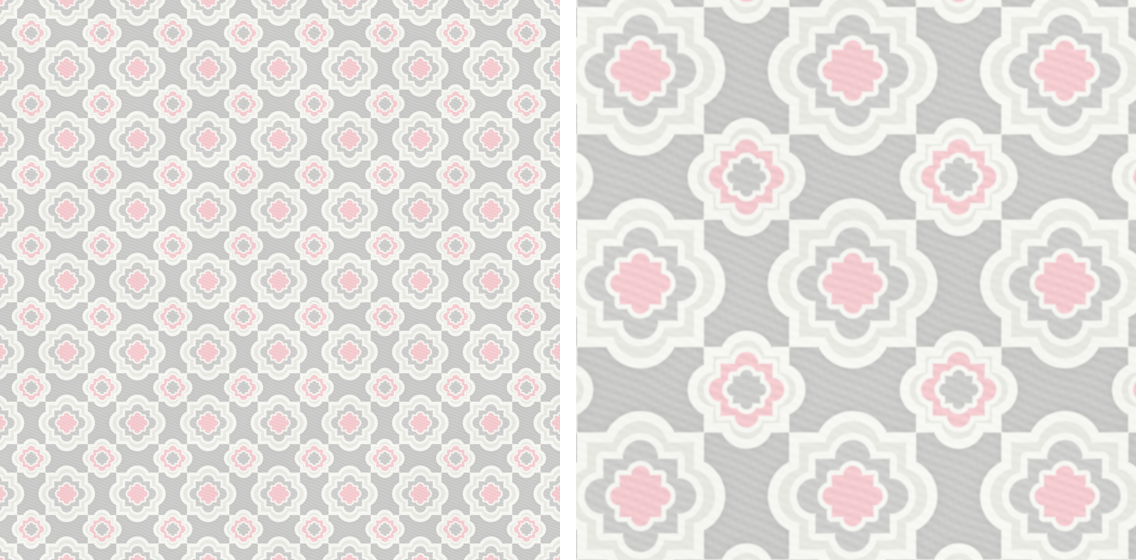
Left: the whole. Right: its middle third, enlarged.
This pattern is drawn by a Shadertoy shader. Its source:

```glsl
// Woven lattice of large and small scalloped square medallions in grey, ivory and pink.

const vec2 PERIOD = vec2(0.1263, 0.1266);  // size of one repeat, about 7.9 across and down
const vec2 ORIGIN = vec2(0.498, 0.498);    // centre of one large medallion

const vec3 GREY  = vec3(0.795, 0.795, 0.792);
const vec3 IVORY = vec3(0.966, 0.966, 0.950);
const vec3 LINEN = vec3(0.912, 0.912, 0.890);
const vec3 PINK  = vec3(0.955, 0.795, 0.812);

float boxDistance(vec2 p, float halfSide) {
    vec2 d = abs(p) - halfSide;
    return length(max(d, 0.0)) + min(max(d.x, d.y), 0.0);
}

// Square with one round lobe on each side
float medallion(vec2 p, float halfSide, float lobeCentre, float lobeRadius) {
    p = abs(p);
    if (p.y > p.x) p = p.yx;
    float lobe = length(p - vec2(lobeCentre, 0.0)) - lobeRadius;
    return min(boxDistance(p, halfSide), lobe);
}

vec3 paint(vec3 base, vec3 colour, float dist, float blur) {
    return mix(colour, base, smoothstep(-blur, blur, dist));
}

// Slanted threads with a gentle wobble, about -1 to 1
float twill(vec2 uv) {
    float wobble = sin(uv.x * 61.0 + 2.0 * sin(uv.y * 47.0))
                 + 0.6 * sin(uv.x * 143.0 - uv.y * 97.0);
    float thread = sin(dot(uv, vec2(430.0, 1080.0)) + wobble);
    float ply = sin(dot(uv, vec2(870.0, -510.0)) + 1.5 * wobble);
    return 0.7 * thread + 0.3 * thread * ply;
}

vec3 largeMedallion(vec3 base, vec2 p, float blur) {
    float outer = medallion(p, 0.300, 0.220, 0.180);
    float petals = medallion(p, 0.175, 0.180, 0.083);
    float core = medallion(p, 0.098, 0.098, 0.044);
    base = paint(base, IVORY, outer, blur);
    base = paint(base, LINEN, outer + 0.048, blur);
    base = paint(base, IVORY, petals - 0.034, blur);
    base = paint(base, GREY * 1.015, petals, blur);
    base = paint(base, IVORY, core - 0.024, blur);
    return paint(base, PINK, core, blur);
}

vec3 smallMedallion(vec3 base, vec2 p, float blur) {
    float outer = medallion(p, 0.202, 0.150, 0.128);
    float petals = medallion(p, 0.122, 0.122, 0.055);
    float core = medallion(p, 0.064, 0.062, 0.030);
    base = paint(base, IVORY, outer, blur);
    base = paint(base, LINEN, outer + 0.046, blur);
    base = paint(base, IVORY, petals - 0.025, blur);
    base = paint(base, PINK, petals, blur);
    base = paint(base, IVORY, core - 0.023, blur);
    return paint(base, GREY * 1.01, core, blur);
}

void mainImage(out vec4 fragColor, in vec2 fragCoord) {
    vec2 uv = fragCoord / iResolution.y;
    vec2 cell = (uv - ORIGIN) / PERIOD;
    vec2 large = fract(cell + 0.5) - 0.5;
    vec2 small = fract(cell) - 0.5;
    float blur = max(0.9 / (iResolution.y * PERIOD.y), 0.008);

    // Soft shadow on the ground beside the raised borders
    float edge = min(medallion(large, 0.300, 0.220, 0.180),
                     medallion(small, 0.202, 0.150, 0.128));
    vec3 colour = GREY * (1.0 - 0.035 * exp(-max(edge, 0.0) / 0.02));

    colour = largeMedallion(colour, large, blur);
    colour = smallMedallion(colour, small, blur);

    // Threads show most on the darker cloth and fade on the ivory cord
    float cloth = 1.0 - smoothstep(0.80, 0.95, colour.g);
    colour += twill(uv) * mix(0.007, 0.020, cloth);

    // Slight uneven wash across the fabric
    colour += 0.004 * sin(uv.x * 19.0 + 3.0 * sin(uv.y * 13.0));
    fragColor = vec4(clamp(colour, 0.0, 1.0), 1.0);
}
```
